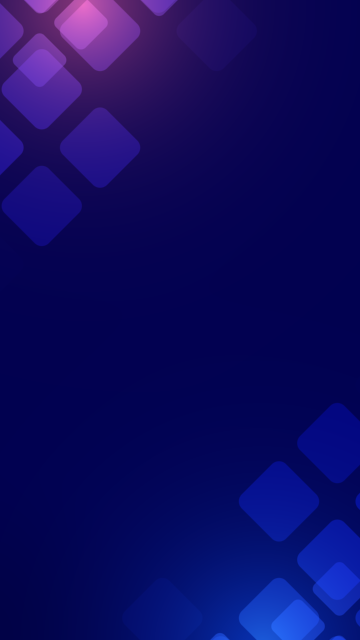
A Shadertoy shader for this background:

```glsl
// Translucent rounded diamonds on deep navy, lit by a pink glow in the upper
// left corner and a blue glow in the lower right. Both corners share one
// diagonal lattice; the lower one is the upper one turned by half a circle.

const vec3 NAVY = vec3(0.004, 0.002, 0.312);
const float STEP = 0.162;                    // half diagonal of a lattice cell
const vec2 ANCHOR = vec2(0.278, 0.086);      // centre of lattice cell (0, 0)

// Turns by 45 degrees, so that diamonds become upright squares.
vec2 diagonal(vec2 p) {
    return vec2(p.x + p.y, p.y - p.x) * 0.70711;
}

float roundedSquare(vec2 p, float halfSide, float radius) {
    vec2 q = abs(p) - halfSide + radius;
    return length(max(q, 0.0)) + min(max(q.x, q.y), 0.0) - radius;
}

// Smooth coverage of a diamond centred on zero.
float diamond(vec2 p, float halfSide, float blur) {
    float d = roundedSquare(diagonal(p), halfSide, halfSide * 0.32);
    return 1.0 - smoothstep(-blur, blur, d);
}

// Opacity of a lattice diamond, falling off away from its corner.
float cellOpacity(vec2 centre, vec2 cell) {
    float across = 1.0 - smoothstep(0.23, 0.764, centre.x);
    float along = 1.0 - smoothstep(0.51, 0.764, centre.y);
    float slant = 1.0 - smoothstep(0.58, 0.972, centre.x + centre.y);
    float vacant = cell == vec2(1.0, 0.0) ? 0.0 : 1.0;
    return across * along * slant * vacant;
}

float largeDiamonds(vec2 p, float blur) {
    vec2 r = p - ANCHOR;
    vec2 cell = round(vec2(r.x + r.y, r.y - r.x) / (2.0 * STEP));
    vec2 centre = ANCHOR + STEP * vec2(cell.x - cell.y, cell.x + cell.y);
    return diamond(p - centre, 0.087, blur) * cellOpacity(centre, cell);
}

// Paints one corner: p is measured from the corner, in canvas widths.
vec3 paintCorner(vec3 base, vec2 p, vec2 light, vec3 glow,
                 vec3 farTint, vec3 nearTint, float blur) {
    float d = length(p - light);
    vec3 color = base + glow * exp(-pow(d / 0.278, 1.3));
    vec3 tint = mix(farTint, nearTint, exp(-d / 0.27));
    color = mix(color, tint, 0.6 * largeDiamonds(p, blur));

    // Small overlapping diamonds brighten what lies below them.
    vec2 small[4] = vec2[4](vec2(0.110, 0.167), vec2(0.225, 0.063),
                            vec2(0.111, -0.037), vec2(0.442, -0.030));
    for (int i = 0; i < 4; i++) {
        float cover = diamond(p - small[i], 0.058, blur);
        color = mix(color, tint * 1.15 + 0.06, 0.42 * cover);
    }
    return color;
}

void mainImage(out vec4 fragColor, in vec2 fragCoord) {
    vec2 size = iResolution.xy / iResolution.x;
    vec2 p = fragCoord / iResolution.x;
    p.y = size.y - p.y;                      // measured down from the top
    float blur = 0.8 / iResolution.x;

    // Base, slightly darker towards the lower left corner
    float shade = 1.0 - smoothstep(0.0, 0.5, length(p - vec2(0.0, size.y)));
    vec3 color = NAVY * (1.0 - 0.15 * shade);

    // Pink corner
    color = paintCorner(color, p, vec2(0.231, 0.012), vec3(0.50, 0.20, 0.15),
                        vec3(0.03, 0.04, 0.74), vec3(0.94, 0.43, 0.79), blur);

    // Blue corner
    vec2 turned = size + vec2(0.053, 0.025) - p;
    color = paintCorner(color, turned, vec2(0.324, 0.0), vec3(0.025, 0.19, 0.38),
                        vec3(0.01, 0.015, 0.74), vec3(0.17, 0.50, 0.98), blur);

    fragColor = vec4(clamp(color, 0.0, 1.0), 1.0);
}
```
